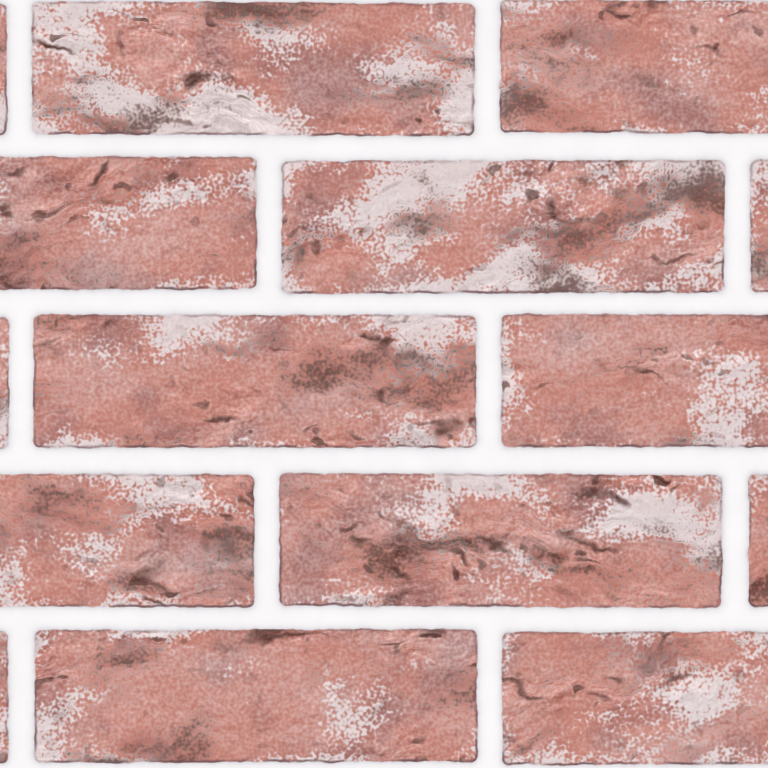
Give the GLSL for this texture, as a WebGL 2 fragment shader.

```glsl
#version 300 es
precision highp float;
// Weathered red bricks in running bond with white mortar, chalky lime, scorch marks and cracks.

#define PITCH vec2(0.609, 0.205)        // brick plus joint
#define HALF_BRICK vec2(0.288, 0.0862)
#define ORIGIN vec2(0.0275, -0.0105)    // lower left corner of the bond
#define ROW_SHIFT 0.529                 // odd row offset, in bricks
#define CORNER 0.009
#define JITTER 0.005
#define LIME 0.03                       // higher gives more white patches
#define SCORCH 0.17                     // higher gives fewer dark patches
#define RELIEF 0.30

uniform vec2 u_resolution;
out vec4 fragColor;

const vec3 MORTAR = vec3(0.985, 0.977, 0.978);
const vec3 CLAY = vec3(0.78, 0.53, 0.485);
const vec3 DULL_CLAY = vec3(0.67, 0.47, 0.45);
const vec3 CHALK = vec3(0.89, 0.845, 0.85);
const vec3 SOOT = vec3(0.37, 0.26, 0.24);
const vec3 RIM = vec3(0.43, 0.32, 0.33);

vec2 hash2(vec2 cell) {
    const uint K = 1664525u;
    uvec2 v = uvec2(ivec2(cell)) * K + 1013904223u;
    v.x += v.y * K;
    v.y += v.x * K;
    v ^= v >> 16u;
    v.x += v.y * K;
    v.y += v.x * K;
    v ^= v >> 16u;
    return vec2(v & 0xffffu) / 65535.0;
}

float cornerSlope(vec2 cell, vec2 offset) {
    float angle = 6.2832 * hash2(cell).x;
    return dot(vec2(cos(angle), sin(angle)), offset);
}

float gradientNoise(vec2 p) {
    vec2 i = floor(p), f = p - i;
    vec2 w = f * f * f * (f * (f * 6.0 - 15.0) + 10.0);
    vec2 e = vec2(1.0, 0.0);
    float low = mix(cornerSlope(i, f), cornerSlope(i + e, f - e), w.x);
    float high = mix(cornerSlope(i + e.yx, f - e.yx), cornerSlope(i + 1.0, f - 1.0), w.x);
    return mix(low, high, w.y);
}

float fbm(vec2 p) {
    float sum = 0.0, amplitude = 1.0;
    for (int octave = 0; octave < 5; octave++) {
        sum += amplitude * gradientNoise(p);
        p = mat2(1.6, 1.2, -1.2, 1.6) * p + 17.3;
        amplitude *= 0.52;
    }
    return sum;
}

float roundedBox(vec2 p, vec2 halfSize, float radius) {
    vec2 q = abs(p) - halfSize + radius;
    return length(max(q, 0.0)) + min(max(q.x, q.y), 0.0) - radius;
}

// Fired clay with its wear; q is a noise domain unique to the brick.
vec3 brickColor(vec2 q, float inset, vec2 seed) {
    vec2 warped = q + 0.022 * vec2(fbm(q * 11.0), fbm(q * 11.0 + 40.0));
    warped.y += (seed.x - 0.7) * 0.45 * warped.x;
    float grain = gradientNoise(q * 210.0) + 0.6 * gradientNoise(q * 105.0 + 9.0);
    float rough = smoothstep(-0.05, 0.35, fbm(q * vec2(4.5, 8.0) + 71.0));
    float edge = 1.0 - smoothstep(0.0, 0.022, inset);

    // Clay tone with a thin speckled veil of dust
    vec3 color = mix(CLAY, DULL_CLAY, smoothstep(-0.1, 0.6, fbm(q * 9.0 + 23.0)));
    float veil = 0.16 + 0.3 * fbm(q * vec2(7.0, 13.0) + 5.0) + 0.28 * grain;
    color = mix(color, CHALK, clamp(veil, 0.0, 0.55));

    // Lime patches, denser along the edges
    float lime = fbm(warped * vec2(6.0, 10.0) + 3.0) + 0.42 * grain;
    lime += LIME + 0.2 * edge + 0.25 * (seed.y - 0.5);
    color = mix(color, CHALK, 0.9 * smoothstep(0.12, 0.48, lime));

    // Scorched patches and small pits
    float soot = fbm(warped * vec2(5.0, 12.0) + 131.0) + 0.35 * grain;
    color = mix(color, SOOT, 0.78 * smoothstep(SCORCH, SCORCH + 0.55, soot));
    float pits = smoothstep(0.33, 0.48, gradientNoise(warped * vec2(34.0, 52.0)));
    color = mix(color, SOOT, 0.75 * pits * (0.25 + 0.75 * rough));

    // Broken cracks that thicken where the face is rough
    float seam = abs(gradientNoise(warped * vec2(8.0, 24.0) + 57.0));
    float broken = smoothstep(0.0, 0.3, gradientNoise(q * vec2(17.0, 23.0) + 88.0));
    float crack = 1.0 - smoothstep(0.0, 0.03 + 0.09 * rough, seam);
    color = mix(color, SOOT, 0.85 * crack * broken * rough);

    // Relief lit from the upper left
    vec2 scale = vec2(17.0, 33.0);
    float slope = fbm(warped * scale) - fbm((warped + vec2(-0.002, 0.003)) * scale);
    return color + RELIEF * slope * (0.3 + 0.7 * rough) + 0.035 * grain;
}

void main() {
    vec2 uv = gl_FragCoord.xy / u_resolution;
    float pixel = 1.0 / min(u_resolution.x, u_resolution.y);

    // Brick index and position about its centre
    vec2 grid = (uv - ORIGIN) / PITCH;
    float row = floor(grid.y);
    grid.x -= ROW_SHIFT * mod(row, 2.0);
    vec2 id = floor(grid);
    vec2 seed = hash2(id + 19.0);
    vec2 local = (grid - id - 0.5) * PITCH + JITTER * (seed - 0.5);
    local.y += 0.012 * (seed.x - 0.5) * local.x;

    // Uneven brick outline
    float outline = roundedBox(local, HALF_BRICK, CORNER);
    outline += 0.0022 * fbm(uv * 24.0) + 0.0012 * gradientNoise(uv * 95.0);

    // Mortar with a soft contact shadow
    vec3 mortar = MORTAR + 0.014 * fbm(uv * 18.0);
    mortar -= vec3(0.15, 0.15, 0.13) * exp(-max(outline, 0.0) / 0.0035);

    // Brick face with a thin, patchy dark rim, strongest underneath
    vec2 domain = local + 7.0 * seed + 3.0 * id;
    vec3 brick = brickColor(domain, -outline, seed);
    float rim = 1.0 - smoothstep(0.001, 0.0045, abs(outline));
    float rimWear = smoothstep(-0.35, 0.3, gradientNoise(uv * 31.0));
    float under = smoothstep(0.06, -0.08, local.y);
    brick = mix(brick, RIM, rim * rimWear * mix(0.4, 0.85, under));

    float coverage = 1.0 - smoothstep(-pixel, pixel, outline);
    fragColor = vec4(clamp(mix(mortar, brick, coverage), 0.0, 1.0), 1.0);
}
```
